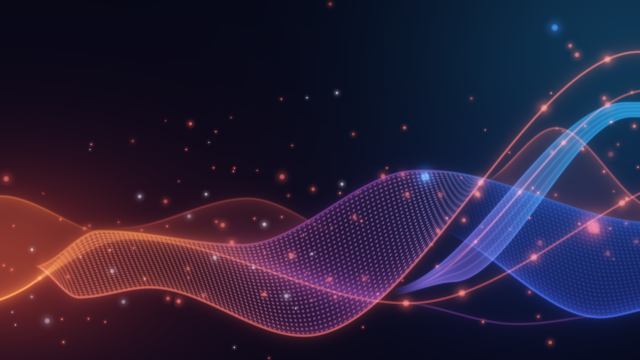
A Shadertoy shader for this background:

```glsl
// Flowing ribbons of light on a dark gradient, ember at left and blue at right.
// Edges are heights over x built from smooth rises; ribbons fill between two edges,
// with a dot mesh, glowing strokes, beads and hashed sparks.

const vec3 EMBER = vec3(1, .34, .11);
const vec3 CORAL = vec3(1, .3, .22);
const vec3 VIOLET = vec3(.62, .22, .72);
const vec3 AZURE = vec3(.13, .42, 1);

vec3 hash3(vec2 c) {
  vec3 q = fract(c.xyx * vec3(.1031, .103, .0973));
  q += dot(q, q.yxz + 33.33);
  return fract((q.xxy + q.yzz) * q.zyx);
}

// Smooth change by h from x = a to x = b
float rise(float x, float a, float b, float h) { return h * smoothstep(a, b, x); }

// Soft window over [a, b], fading over s inside both ends
float window(float x, float a, float b, float s) {
  return smoothstep(a, a + s, x) * smoothstep(b, b - s, x);
}

// Edges, in a frame 16 wide and 9 high
float crest(float x) {
  return 2.33 + rise(x, .83, 2.5, .9) - rise(x, 2.5, 6.04, .355)
    + rise(x, 6.04, 10.42, 1.855) - rise(x, 10.7, 16.4, 1.31);
}
float keel(float x) {
  return 2.375 - rise(x, .8, 1.98, .81) + rise(x, 1.98, 3.75, .25)
    - rise(x, 3.75, 7.6, 1.21) + rise(x, 7.6, 16., 7.1);
}
float thread(float x) {
  return 1.4 + rise(x, -.6, 3.23, 1.64) - rise(x, 3.23, 10.2, 1.62) + rise(x, 10.2, 18.3, 3.42);
}
float outerThread(float x) { return 1.71 + rise(x, 9.8, 16.25, 5.04); }

// Line where f = 0, with a fine core and a halo
float stroke(float f, float px, float halo) {
  float d = abs(f) * px / max(length(vec2(dFdx(f), dFdy(f))), 1e-5);
  return smoothstep(.022 + px, 0., d) + halo * exp(-d / .13);
}

// Translucent sheet between two edges, brighter towards its rims
float sheet(float y, float lo, float hi, float px, float rim) {
  float inside = smoothstep(-px, px, y - lo) * smoothstep(-px, px, hi - y);
  return inside * (.35 + rim * (exp(-4. * abs(y - lo)) + exp(-4. * abs(hi - y))));
}

// Dot grid that follows the two edges
float meshDots(vec2 p, float lo, float hi, float px) {
  float thick = max(hi - lo, .05), v = (p.y - lo) / thick;
  vec2 cells = vec2(8.5, 25);
  vec2 d = (fract(vec2(p.x * cells.x + 5. * v, v * cells.y)) - .5) * vec2(1, thick) / cells;
  return window(v, 0., 1., .03) * min(1., thick / 2.) * smoothstep(.025 + px, 0., length(d));
}

float orb(vec2 p, vec2 c, float r) {
  float q = length(p - c) / r;
  return smoothstep(1.1, .3, q) + .45 * exp(-.35 * q * q);
}

float haze(vec2 p, vec2 c, vec2 size) { vec2 q = (p - c) / size; return exp(-dot(q, q)); }

// One candidate spark per cell, denser near the ribbons
vec3 sparks(vec2 p, float cell, float px) {
  vec2 id = floor(p / cell);
  vec3 h = hash3(id + 17. * cell), k = hash3(id + 91.);
  vec2 c = (id + .2 + .6 * h.xy) * cell;
  float off = (c.y - 2.3 - .16 * c.x) / 2.3;
  float r = max(mix(.025, .085, k.x * k.x), px);
  vec3 tint = mix(CORAL, vec3(.75, .7, .8), step(.68, k.y) * step(c.x, 9.));
  return tint * orb(p, c, r) * step(h.z, .6 * exp(-off * off)) * (.35 + .65 * k.z);
}

void mainImage(out vec4 fragColor, in vec2 fragCoord) {
  float px = 9. / iResolution.y;
  vec2 p = fragCoord * px;
  float x = p.x, y = p.y, top = crest(x), low = keel(x), mid = thread(x);
  vec3 flow = mix(mix(EMBER, VIOLET, smoothstep(3.5, 8.5, x)), AZURE, smoothstep(9.5, 13., x));

  // Backdrop
  vec3 col = vec3(.022, .026, .085);
  col += vec3(.03, .19, .28) * haze(p, vec2(15.8, 7.8), vec2(5.2, 4.2));
  col += vec3(.03, .05, .16) * haze(p, vec2(13.5, 3), vec2(4, 2.5));
  col += vec3(.14, .03, .05) * haze(p, vec2(0, 2.5), vec2(6.5, 3.6));
  col += vec3(.4, .1, .03) * haze(p, vec2(0, 2.4), vec2(3, 1.9));

  // Faint arcs and veils
  float leftArc = 4.1 - rise(x, 0., 2.9, .98);
  float farArc = 3.3 + rise(x, 3., 6.2, .74) - rise(x, 6.2, 9.2, 1.1);
  float rightArc = 4.4 + rise(x, 11.9, 13.9, 1.4) - rise(x, 13.9, 16.4, 2.);
  float underArc = 1.46 - rise(x, 9.8, 12.9, .56) + rise(x, 13., 15.5, .25);
  col += EMBER * smoothstep(3.2, .5, x)
    * (.55 * sheet(y, mid, leftArc, px, .35) + .4 * stroke(y - leftArc, px, .4));
  col += CORAL * window(x, 2.5, 8.7, 1.8)
    * (.22 * sheet(y, top, farArc, px, .5) + .25 * stroke(y - farArc, px, .4));
  col += CORAL * window(x, 12., 16.8, .8)
    * (.25 * sheet(y, top, rightArc, px, .5) + .45 * stroke(y - rightArc, px, .3));
  col += VIOLET * .35 * stroke(y - underArc, px, .2) * window(x, 9.8, 15.2, 1.2);

  // Deep blue mesh at right
  float hull = 3.375 - rise(x, 10.4, 15., 2.31) + rise(x, 15., 16.5, .25);
  float rightFade = smoothstep(11., 13., x);
  col += vec3(.1, .16, .6) * rightFade * (sheet(y, hull, top, px, .6)
    + .5 * meshDots(p, hull, top, px) + 1.3 * stroke(y - hull, px, .3));

  // Main dotted ribbon, with a sheen around the thread
  float body = smoothstep(.85, 1.1, x);
  col += body * flow * .32 * sheet(y, low, top, px, .45);
  col += body * mix(flow, vec3(.85, .55, .75), .55) * .6 * meshDots(p, low, top, px);
  col += flow * .55 * exp(-abs(y - mid - .12) / .4) * window(x, 4., 11.8, 3.) * step(low, y);
  col += body * flow * (.5 - .25 * rightFade) * stroke(y - top, px, .25);
  col += body * CORAL * .85 * stroke(y - low, px, .3);

  // Blue wave
  float waveTop = 1.75 + rise(x, 9.58, 15.67, 4.69);
  float waveLow = 1.6 + rise(x, 9.6, 11.4, .36) + rise(x, 11.3, 15.8, 4.12);
  vec3 wave = mix(vec3(.38, .3, .95), vec3(.08, .5, 1), smoothstep(11.5, 14.5, x));
  wave *= smoothstep(9.7, 11., x);
  col += wave * sheet(y, waveLow, waveTop, px, .5);

  // Strand bundles and single threads
  for (int i = 0; i < 5; i++) {
    float t = float(i) / 4.;
    float strand = mix(mid, top, .9 * t * smoothstep(.6, 2., x));
    col += EMBER * .28 * stroke(y - strand, px, .5) * smoothstep(6.5, 2.5, x);
    col += wave * .25 * stroke(y - mix(waveLow, waveTop, t), px, .25);
  }
  col += CORAL * .6 * stroke(y - mid, px, .3) * smoothstep(3., 6., x);
  col += CORAL * .6 * stroke(y - outerThread(x), px, .15) * smoothstep(10., 12., x);

  // Beads on the threads, then loose sparks
  for (int i = 0; i < 4; i++) {
    float n = float(i), a = 12.02 + 1.583 * n, b = 10.15 + 1.2 * n + .2 * n * n, c = 15.19 - 1.1 * n;
    col += CORAL * (orb(p, vec2(a, keel(a)), .1) + orb(p, vec2(b, thread(b)), .1));
    col += CORAL * .8 * orb(p, vec2(c, outerThread(c)), .09 - .015 * n);
  }
  col += sparks(p, .62, px) + sparks(p + .37, 1.07, px);

  // Accent lights
  col += vec3(1.3, .28, .22) * orb(p, vec2(14.83, 3.33), .2);
  col += vec3(.25, .6, 1.5) * (orb(p, vec2(10.63, 4.58), .13) + .6 * orb(p, vec2(13.87, 8.31), .1));

  fragColor = vec4(1. - exp(-1.1 * col), 1);
}
```
